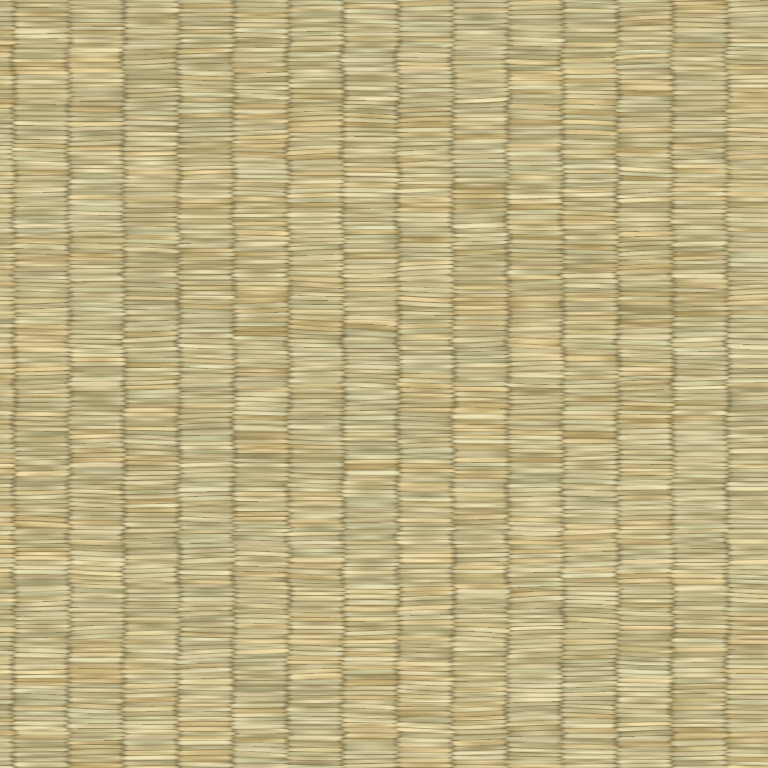
Write a WebGL 1 fragment shader that draws this texture.

```glsl
precision highp float;
// Woven rush mat: thin horizontal reeds packed in vertical columns, pinched
// together at stitched seams. Reeds shift by half a row in every other column;
// hashes vary their tone and hue, and stretched noise adds fibres and bands.

uniform vec2 u_resolution;

const float COLUMNS = 14.0;       // columns across the canvas
const float ROWS = 160.0;         // reeds down the canvas
const float SEAM_OFFSET = 0.255;  // first seam, in columns
const float SEAM_BLEND = 0.05;    // softness where two columns meet
const float PINCH_REACH = 0.14;   // how far the stitch narrows a reed
const float SEAM_SHADE = 0.08;    // darkening along the stitch
const float WOBBLE = 1.3;         // unevenness of reed thickness, in rows

const vec3 GAP = vec3(0.52, 0.46, 0.30);
const vec3 SHADED_STRAW = vec3(0.64, 0.59, 0.42);
const vec3 BRIGHT_STRAW = vec3(0.94, 0.89, 0.71);
const vec3 AMBER_SHIFT = vec3(0.025, -0.01, -0.05);
const vec3 SAGE_SHIFT = vec3(-0.025, 0.0, 0.01);

float hash(vec2 p) {
  vec3 q = fract(vec3(p.xyx) * 0.1031);
  q += dot(q, q.yzx + 33.33);
  return fract((q.x + q.y) * q.z);
}

float noise(vec2 p) {
  vec2 cell = floor(p);
  vec2 f = fract(p);
  f = f * f * (3.0 - 2.0 * f);
  float low = mix(hash(cell), hash(cell + vec2(1.0, 0.0)), f.x);
  float high = mix(hash(cell + vec2(0.0, 1.0)), hash(cell + vec2(1.0)), f.x);
  return mix(low, high, f.y);
}

// Colour of the reeds in one column; u counts columns, y spans the canvas.
vec3 reeds(float column, float u, float y, float pinch) {
  float parity = mod(column, 2.0);
  float warp = noise(vec2(u * 0.5 + column * 7.0, y * 40.0));
  float v = y * ROWS + 0.5 * parity + WOBBLE * (warp - 0.5) + 20.0;
  float row = floor(v);
  float across = abs(fract(v) - 0.5);

  // Tone: the reed itself, its cell, long fibres, and broad bands
  float reedTone = hash(vec2(row, parity + 3.0));
  float cellTone = hash(vec2(row, column + 41.0));
  float fibre = noise(vec2(u * 2.0 + column * 11.0, y * ROWS * 1.9 + 9.0));
  float band = noise(vec2(u * 0.35 + 5.0, y * 19.0));
  float tone = 0.53 + 0.28 * (reedTone - 0.5) + 0.34 * (cellTone - 0.5)
             + 0.75 * (fibre - 0.5) + 0.14 * (band - 0.5);
  vec3 straw = mix(SHADED_STRAW, BRIGHT_STRAW, clamp(tone, -0.1, 1.0));

  // Hue: some reeds lean amber, others sage
  float hue = 0.7 * hash(vec2(row + 71.0, column + 17.0))
            + 0.3 * noise(vec2(u * 0.6 + 31.0, y * 24.0));
  straw += AMBER_SHIFT * smoothstep(0.5, 0.9, hue);
  straw += SAGE_SHIFT * smoothstep(0.4, 0.1, hue);

  // Rounded reed between dark gaps, which widen toward the seam
  float halfWidth = mix(0.53, 0.46, pinch);
  float depth = mix(0.35, 1.0, hash(vec2(row + 13.0, column + 29.0)));
  float gap = smoothstep(halfWidth - 0.30, halfWidth + 0.05, across);
  return mix(straw, GAP, gap * mix(depth, 1.0, 0.6 * pinch));
}

void main() {
  vec2 uv = gl_FragCoord.xy / u_resolution;

  // Signed distance, in columns, from the nearest slightly ragged seam
  float ragged = noise(vec2(3.0, uv.y * ROWS * 0.7)) - 0.5;
  float u = uv.x * COLUMNS - SEAM_OFFSET + 0.09 * ragged;
  float seam = floor(u + 0.5);
  float side = u - seam;
  float pinch = 1.0 - smoothstep(0.0, PINCH_REACH, abs(side));

  // Neighbouring columns interlock at the seam
  vec3 left = reeds(seam + 1.0, u, uv.y, pinch);
  vec3 right = reeds(seam + 2.0, u, uv.y, pinch);
  vec3 color = mix(left, right, smoothstep(-SEAM_BLEND, SEAM_BLEND, side));

  // Stitch shadow, broken up along its length
  float stitch = 1.0 - smoothstep(0.0, 0.10, abs(side));
  float breaks = 2.0 * noise(vec2(seam * 9.0 + 2.0, uv.y * ROWS * 0.8));
  color *= 1.0 - SEAM_SHADE * stitch * breaks;

  gl_FragColor = vec4(clamp(color, 0.0, 1.0), 1.0);
}
```
